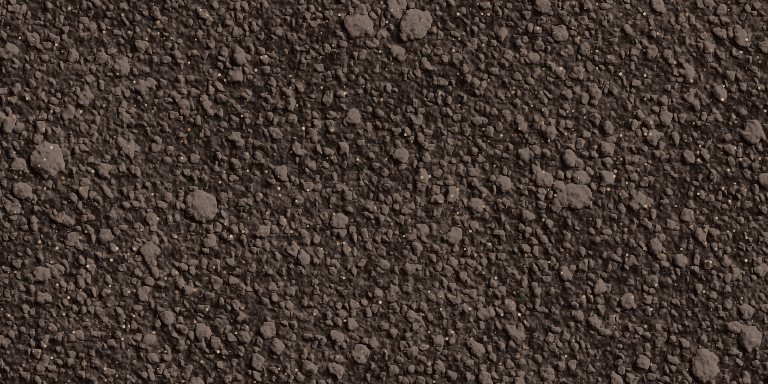
This texture is drawn by a Shadertoy shader. Its source:

```glsl
float hash(vec2 p) {
    return fract(sin(dot(p, vec2(127.1, 311.7))) * 43758.5453);
}

vec2 hash2(vec2 p) {
    return vec2(hash(p), hash(p + 37.3));
}

float noise(vec2 p) {
    vec2 i = floor(p), f = fract(p);
    f = f * f * (3.0 - 2.0 * f);
    return mix(mix(hash(i), hash(i + vec2(1, 0)), f.x),
               mix(hash(i + vec2(0, 1)), hash(i + vec2(1, 1)), f.x), f.y);
}

// Height of rounded clods scattered in a jittered grid
float clods(vec2 p, float cells, float density, float minR, float maxR) {
    p *= cells;
    vec2 id = floor(p);
    float top = 0.0;
    for (int y = -1; y <= 1; y++)
    for (int x = -1; x <= 1; x++) {
        vec2 cell = id + vec2(x, y);
        vec2 seed = cell + cells * 3.7;
        if (hash(seed + 11.1) > density) continue;
        vec2 d = p - cell - hash2(seed);
        d.x *= 0.85 + 0.4 * hash(seed + 5.9);
        float r = mix(minR, maxR, hash(seed + 23.7));
        top = max(top, sqrt(max(r * r - dot(d, d), 0.0)));
    }
    return top / cells;
}

float soilHeight(vec2 p) {
    // Warping makes the clod outlines crumbly
    vec2 warp = vec2(noise(p * 60.0), noise(p * 60.0 + 51.0)) - 0.5;
    vec2 q = p + warp * 0.011;
    float h = 0.7 * clods(q, 8.0, 0.10, 0.18, 0.40);
    h = max(h, 0.85 * clods(q, 18.0, 0.32, 0.20, 0.42));
    h = max(h, clods(q, 36.0, 0.75, 0.20, 0.45));
    h += 0.5 * clods(q, 75.0, 0.9, 0.20, 0.48);
    return h + 0.010 * noise(p * 45.0) + 0.007 * noise(p * 100.0 + 9.0);
}

// Tiny mineral grains: x is coverage, y a random tint
vec2 specks(vec2 p, float cells, float pixel) {
    vec2 id = floor(p * cells);
    vec2 center = (id + 0.3 + 0.4 * hash2(id + 71.0)) / cells;
    float r = mix(0.0014, 0.0042, pow(hash(id + 5.3), 2.0));
    float cover = 1.0 - smoothstep(r - pixel * 0.5, r + pixel * 0.5, length(p - center));
    return vec2(cover * step(hash(id + 17.0), 0.09), hash(id + 29.0));
}

// Thin wood splinters at random angles
float splinters(vec2 p, float cells, float pixel) {
    vec2 id = floor(p * cells);
    vec2 d = p - (id + 0.3 + 0.4 * hash2(id + 83.0)) / cells;
    float angle = 6.2832 * hash(id + 13.0);
    vec2 axis = vec2(cos(angle), sin(angle));
    float halfLength = mix(0.008, 0.022, hash(id + 47.0));
    d -= axis * clamp(dot(d, axis), -halfLength, halfLength);
    float cover = 1.0 - smoothstep(0.003 - pixel, 0.003 + pixel, length(d));
    return cover * step(hash(id + 61.0), 0.22);
}

void mainImage(out vec4 fragColor, in vec2 fragCoord) {
    vec2 p = fragCoord / iResolution.y;
    float pixel = 1.0 / iResolution.y;
    vec2 light = vec2(0.8, 0.6);

    // Side light, dark cavities and short cast shadows
    float h = soilHeight(p);
    float slope = (h - soilHeight(p + light * 0.004)) / 0.004;
    float cavity = (min(h, 0.025) - 0.0135) * 60.0;
    float shadow = smoothstep(0.0, 0.012, soilHeight(p + light * 0.014) - h - 0.006);
    float grain = noise(p * 230.0) - 0.5;
    float relief = 0.8 * slope + cavity + 0.6 * grain - 0.7 * shadow;
    relief += 0.3 * (noise(p * 5.0) - 0.5);

    // Warm brown ramp
    float tone = 0.285 + 0.25 * relief / sqrt(1.0 + relief * relief);
    vec3 color = tone * vec3(1.0, 0.915, 0.85) - vec3(0.0, 0.025, 0.03);

    float wood = splinters(p, 7.0, pixel);
    color = mix(color, vec3(0.42, 0.33, 0.27) * (0.5 + 1.8 * tone), 0.6 * wood);

    vec2 speck = specks(p, 64.0, pixel);
    vec3 mineral = mix(vec3(0.66, 0.47, 0.31), vec3(0.88, 0.79, 0.67), speck.y);
    color = mix(color, mineral, speck.x * (0.85 - 0.4 * shadow));

    fragColor = vec4(clamp(color, 0.0, 1.0), 1.0);
}
```
